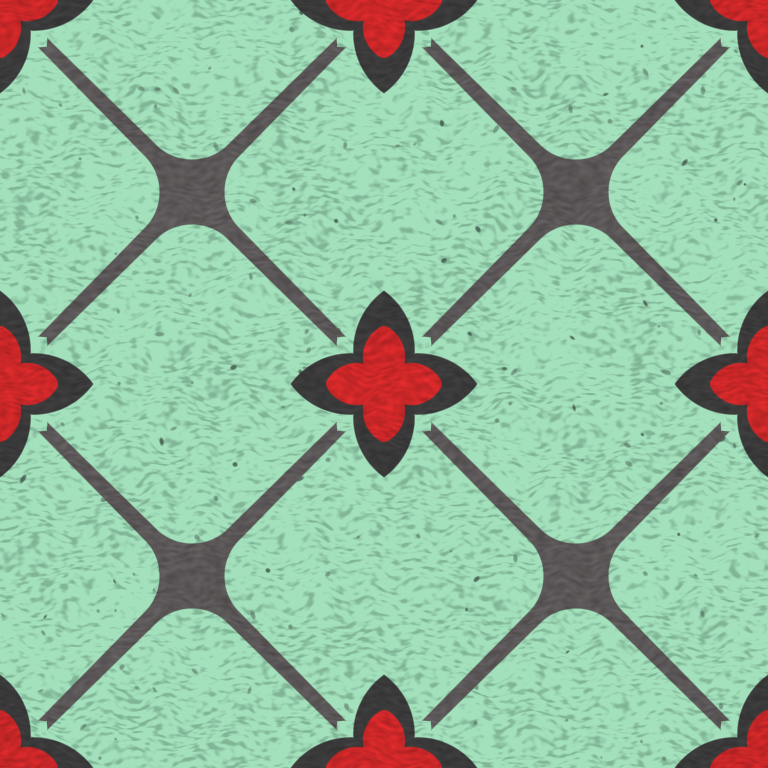
Write a Shadertoy shader that draws this pattern.

```glsl
// Lattice of tapered diagonal crosses with four-petalled blossoms at the corners,
// printed on flecked mint paper. Shapes are distance functions in a folded cell;
// the paper fibres are stretched, warped gradient noise that wraps at the canvas edge.

const float REPEATS = 2.0;
const vec3 MINT      = vec3(0.640, 0.880, 0.738);
const vec3 MINT_DARK = vec3(0.500, 0.710, 0.588);
const vec3 SPECK     = vec3(0.250, 0.330, 0.290);
const vec3 GREY      = vec3(0.355, 0.338, 0.340);
const vec3 CHARCOAL  = vec3(0.228, 0.225, 0.226);
const vec3 RED       = vec3(0.785, 0.150, 0.155);

vec2 hash22(vec2 p) {
    vec3 q = fract(p.xyx * vec3(0.1031, 0.1030, 0.0973));
    q += dot(q, q.yzx + 33.33);
    return fract((q.xx + q.yz) * q.zy);
}

// Contribution of one lattice corner, wrapped to the period
float cornerGradient(vec2 cell, vec2 offset, vec2 f, vec2 period, float seed) {
    float a = 6.28318 * hash22(mod(cell + offset, period) + seed).x;
    return dot(vec2(cos(a), sin(a)), f - offset);
}

// Gradient noise over the unit square with a whole number of lattice cells
float wrappedNoise(vec2 uv, vec2 period, float seed) {
    vec2 p = uv * period, i = floor(p), f = p - i;
    vec2 w = f * f * f * (f * (f * 6.0 - 15.0) + 10.0);
    float low  = mix(cornerGradient(i, vec2(0, 0), f, period, seed),
                     cornerGradient(i, vec2(1, 0), f, period, seed), w.x);
    float high = mix(cornerGradient(i, vec2(0, 1), f, period, seed),
                     cornerGradient(i, vec2(1, 1), f, period, seed), w.x);
    return mix(low, high, w.y);
}

// Short, mostly horizontal fibres whose slope wanders
float fibreGrain(vec2 uv) {
    vec2 bent = uv + vec2(0.0, 0.02 * wrappedNoise(uv, vec2(18.0), 3.0));
    return 0.60 * wrappedNoise(bent, vec2(56.0, 140.0), 11.0)
         + 0.50 * wrappedNoise(bent, vec2(100.0, 210.0), 29.0)
         + 0.18 * wrappedNoise(uv, vec2(9.0), 47.0);
}

// Sparse dark flecks, at most one per grid cell
float specks(vec2 uv, float count, float density, float px) {
    vec2 id = mod(floor(uv * count), count);
    vec2 place = hash22(id + 5.0), kind = hash22(id + 71.0);
    vec2 p = fract(uv * count) - mix(vec2(0.25), vec2(0.75), place);
    float a = 3.14159 * kind.y;
    p = mat2(cos(a), -sin(a), sin(a), cos(a)) * p / count;
    float size = mix(0.0012, 0.0030, place.x);
    float d = length(p * vec2(mix(0.4, 1.0, place.y), 1.0)) - size;
    return step(kind.x, density) * smoothstep(px, -px, d);
}

float vesica(vec2 p, float halfLength, float halfWidth) {
    p = abs(p);
    float r = 0.5 * (halfLength * halfLength + halfWidth * halfWidth) / halfWidth;
    float d = r - halfWidth;
    return (p.y - halfLength) * d > p.x * halfLength
        ? length(p - vec2(0.0, halfLength))
        : length(p + vec2(d, 0.0)) - r;
}

// Four vesica petals about the origin; rounding softens their tips
float blossom(vec2 p, float centre, float halfLength, float halfWidth, float rounding) {
    p = abs(p);
    vec2 q = vec2(min(p.x, p.y), max(p.x, p.y));
    return vesica(q - vec2(0.0, centre), halfLength, halfWidth) - rounding;
}

// Diagonal cross: tapered arms, filleted crotches, swallow-tailed ends
float latticeCross(vec2 p, float reach, float fillet) {
    vec2 q = abs(vec2(p.x + p.y, p.x - p.y)) * 0.70711;
    float along = max(q.x, q.y), across = min(q.x, q.y);
    float halfWidth = mix(0.0225, 0.0170, along / reach);
    vec2 strips = q - halfWidth;
    float body = max(fillet, min(strips.x, strips.y)) - length(max(fillet - strips, 0.0));
    float tail = along - reach + 0.8 * (halfWidth - across);
    return max(body, tail);
}

float coverage(float d, float px) {
    return smoothstep(px, -px, d);
}

void mainImage(out vec4 fragColor, in vec2 fragCoord) {
    vec2 uv = fragCoord / iResolution.xy;
    float px = 0.9 / min(iResolution.x, iResolution.y);
    float cellPx = px * REPEATS;

    // Paper
    float grain = fibreGrain(uv);
    vec3 col = mix(MINT, MINT_DARK, smoothstep(-0.06, 0.42, grain));
    float flecks = max(specks(uv, 22.0, 0.10, px), 0.6 * specks(uv + 0.37, 41.0, 0.07, px));
    col = mix(col, SPECK, 0.8 * flecks);

    // Cell coordinates: blossoms on the corners, crosses in the middle
    vec2 middle = fract(uv * REPEATS) - 0.5;
    vec2 corner = fract(uv * REPEATS + 0.5) - 0.5;

    // Printed inks, mottled by the same fibres
    float mottle = 1.0 - 0.28 * grain;
    float crossDist = latticeCross(middle, 0.549, 0.130);
    float outer = blossom(corner, 0.087, 0.156, 0.080, 0.0);
    float inner = blossom(corner, 0.070, 0.061, 0.035, 0.020);
    col = mix(col, GREY * mottle, coverage(crossDist, cellPx));
    col = mix(col, CHARCOAL * mottle, coverage(outer, cellPx));
    col = mix(col, RED * mottle, coverage(inner, cellPx));

    fragColor = vec4(col, 1.0);
}
```
